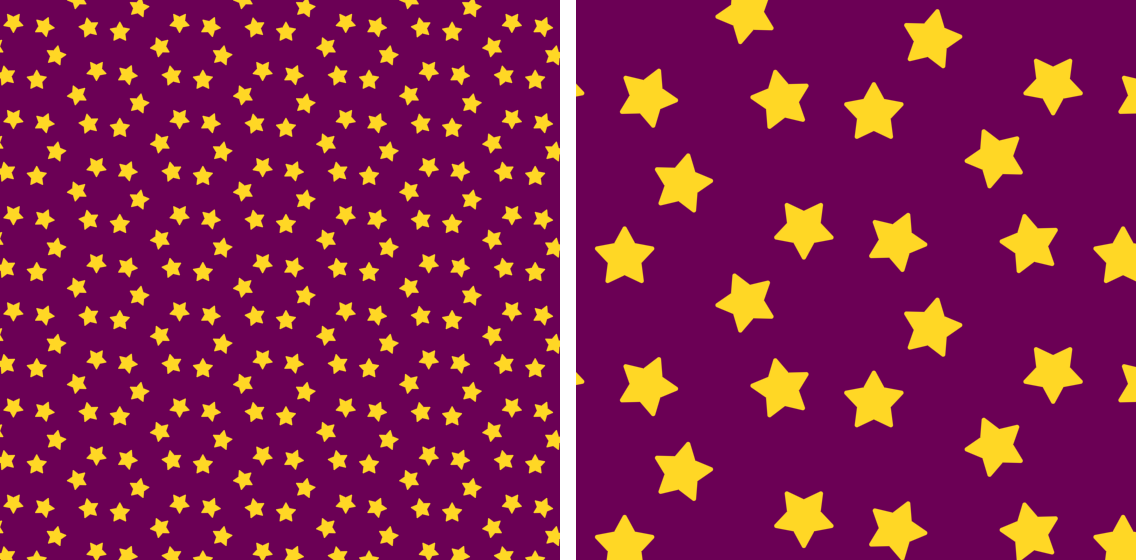
Left: the whole. Right: its middle third, enlarged.
Reproduce this pattern procedurally as a Shadertoy shader.

```glsl
const float TAU = 6.2831853;
const vec3 PLUM = vec3(0.42, 0.0, 0.335);
const vec3 GOLD = vec3(1.0, 0.845, 0.145);

// Rotates p into the wedge centred on the x axis, one of count equal wedges
vec2 foldWedge(vec2 p, float count) {
    float wedge = TAU / count;
    float angle = atan(p.y, p.x);
    angle -= wedge * floor(angle / wedge + 0.5);
    return length(p) * vec2(cos(angle), sin(angle));
}

vec2 rotate(vec2 p, float angle) {
    float c = cos(angle), s = sin(angle);
    return vec2(c * p.x - s * p.y, s * p.x + c * p.y);
}

// Signed distance to a five-pointed star with one tip on the x axis
float starDistance(vec2 p, float tipRadius, float valleyRatio, float rounding) {
    p = foldWedge(p, 5.0);
    p.y = abs(p.y);
    vec2 tip = vec2(tipRadius, 0.0);
    vec2 valley = tipRadius * valleyRatio * vec2(cos(TAU / 10.0), sin(TAU / 10.0));
    vec2 edge = valley - tip;
    vec2 q = p - tip;
    float along = clamp(dot(q, edge) / dot(edge, edge), 0.0, 1.0);
    float inside = sign(edge.x * q.y - edge.y * q.x);
    return -inside * length(q - edge * along) - rounding;
}

// Six stars turning together around a ring
float ringDistance(vec2 p, float radius, float ringTilt, float starTilt) {
    p = foldWedge(rotate(p, -ringTilt), 6.0);
    p = rotate(p - vec2(radius, 0.0), -starTilt);
    return starDistance(p, 0.0172, 0.53, 0.0013);
}

// Offset from the centre of the nearest lattice cell
vec2 repeatCell(vec2 p, vec2 period) {
    return (fract(p / period + 0.5) - 0.5) * period;
}

void mainImage(out vec4 fragColor, in vec2 fragCoord) {
    vec2 uv = fragCoord / iResolution.y;
    float pixel = 1.0 / iResolution.y;
    vec2 period = vec2(0.2967, 0.1717);
    vec2 origin = vec2(0.1931, 0.8225);

    // Two lattices, staggered by half a cell
    float dist = 1.0;
    for (int i = 0; i < 2; i++) {
        vec2 shift = origin + 0.5 * float(i) * period;
        vec2 cell = repeatCell(uv - shift, period);
        dist = min(dist, ringDistance(cell, 0.0556, radians(-8.0), radians(14.0)));
    }

    float cover = 1.0 - smoothstep(-0.8 * pixel, 0.8 * pixel, dist);
    fragColor = vec4(mix(PLUM, GOLD, cover), 1.0);
}
```
